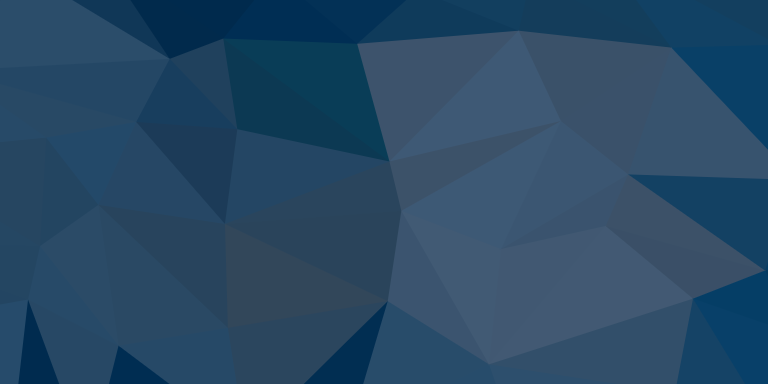
Give the GLSL for this background, as a Shadertoy shader.

```glsl
const vec2 GRID = vec2(6.0, 4.0);      // mesh cells across and up
const vec2 GRID_SHIFT = vec2(0.0, 0.5); // lets the outer rows run off the canvas
const float JITTER = 0.84;             // vertex wander, in cells (below 1 avoids folds)
const float SHADE_VARIATION = 0.13;
const float TINT_VARIATION = 0.025;
const float SEED = 17.0;

const vec3 SLATE = vec3(0.235, 0.330, 0.430);
const vec3 STEEL = vec3(0.155, 0.290, 0.405);
const vec3 GREY  = vec3(0.190, 0.270, 0.345);
const vec3 DUSK  = vec3(0.090, 0.220, 0.340);
const vec3 TEAL  = vec3(0.030, 0.230, 0.325);
const vec3 TIDE  = vec3(0.075, 0.250, 0.375);
const vec3 OCEAN = vec3(0.030, 0.240, 0.390);
const vec3 NAVY  = vec3(0.005, 0.175, 0.315);

vec2 hash2(vec2 p) {
    vec3 q = fract(vec3(p.xyx + SEED) * vec3(0.1031, 0.1030, 0.0973));
    q += dot(q, q.yzx + 33.33);
    return fract((q.xx + q.yz) * q.zy);
}

float blob(vec2 p, vec2 centre, vec2 radius) {
    vec2 q = (p - centre) / radius;
    return exp(-dot(q, q));
}

// Smooth colour field that each facet samples at its centroid
vec3 colourField(vec2 p) {
    vec3 c = STEEL;
    c = mix(c, GREY, blob(p, vec2(0.37, 0.33), vec2(0.14, 0.23)));
    c = mix(c, DUSK, blob(p, vec2(0.26, 0.66), vec2(0.13, 0.15)));
    c = mix(c, TEAL, blob(p, vec2(0.42, 0.76), vec2(0.10, 0.12)));

    // Pale right half with a cooler foot
    float right = smoothstep(0.47, 0.53, p.x);
    float foot = 1.0 - smoothstep(0.02, 0.16, p.y);
    c = mix(c, mix(SLATE, STEEL, foot), right);

    // Dark rim: right side, top, lower left
    c = mix(c, OCEAN, smoothstep(0.90, 0.97, p.x));
    vec3 sky = mix(NAVY, TIDE, smoothstep(0.42, 0.65, p.x));
    c = mix(c, sky, smoothstep(0.82, 0.91, p.y) * smoothstep(0.06, 0.18, p.x));
    float floorBand = 1.0 - smoothstep(-0.03, 0.04, p.y);
    return mix(c, NAVY, floorBand * (1.0 - right));
}

// Mesh vertex in 0..1 canvas coordinates
vec2 meshVertex(vec2 id) {
    return (id + GRID_SHIFT + (hash2(id) - 0.5) * JITTER) / GRID;
}

float cross2(vec2 a, vec2 b) { return a.x * b.y - a.y * b.x; }

float twiceArea(vec2 a, vec2 b, vec2 c) { return cross2(b - a, c - a); }

// Signed distance to the line a-b, positive on its right
float edgeDistance(vec2 p, vec2 a, vec2 b) {
    return -cross2(normalize(b - a), p - a);
}

// Adds one counter-clockwise facet: colour in rgb, coverage in w
void addFacet(inout vec4 sum, vec2 uv, vec2 a, vec2 b, vec2 c, vec2 id) {
    vec2 aspect = vec2(iResolution.x / iResolution.y, 1.0);
    vec2 p = uv * aspect, pa = a * aspect, pb = b * aspect, pc = c * aspect;
    float d = max(edgeDistance(p, pa, pb),
              max(edgeDistance(p, pb, pc), edgeDistance(p, pc, pa)));
    float coverage = clamp(0.5 - d * iResolution.y, 0.0, 1.0);
    if (coverage <= 0.0) return;

    vec2 h = hash2(id + 71.3) - 0.5;
    vec3 colour = colourField((a + b + c) / 3.0);
    colour *= 1.0 + SHADE_VARIATION * h.x;
    colour += TINT_VARIATION * h.y * vec3(1.0, 0.2, -0.3);
    sum += vec4(max(colour, 0.0), 1.0) * coverage;
}

void mainImage(out vec4 fragColor, in vec2 fragCoord) {
    vec2 uv = fragCoord / iResolution.xy;
    vec2 cell = floor(uv * GRID - GRID_SHIFT);
    vec4 sum = vec4(0.0);

    for (int j = -1; j <= 1; j++)
    for (int i = -1; i <= 1; i++) {
        vec2 id = cell + vec2(i, j);
        vec2 a = meshVertex(id);
        vec2 b = meshVertex(id + vec2(1.0, 0.0));
        vec2 c = meshVertex(id + vec2(1.0, 1.0));
        vec2 d = meshVertex(id + vec2(0.0, 1.0));

        // Split the quad along the diagonal that gives the fuller facets
        float splitAC = min(twiceArea(a, b, c), twiceArea(a, c, d));
        float splitBD = min(twiceArea(a, b, d), twiceArea(b, c, d));
        if (splitAC > splitBD) {
            addFacet(sum, uv, a, b, c, id);
            addFacet(sum, uv, a, c, d, id + 0.5);
        } else {
            addFacet(sum, uv, a, b, d, id);
            addFacet(sum, uv, b, c, d, id + 0.5);
        }
    }
    fragColor = vec4(sum.rgb / max(sum.w, 0.001), 1.0);
}
```
